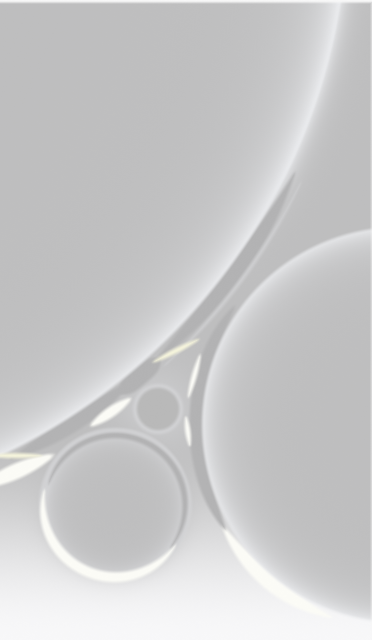
Write a WebGL 1 fragment shader that draws this background.

```glsl
precision highp float;
// Soft grey cluster of bubbles with glowing rims, dark film crescents and pale glints.
uniform vec2 u_resolution;

const vec3 GREY = vec3(0.745, 0.745, 0.748);
const vec3 DARK = vec3(0.700, 0.700, 0.704);
const vec3 PALE = vec3(0.820, 0.822, 0.830);
const vec3 RIM = vec3(0.925, 0.930, 0.940);
const vec3 WHITE = vec3(0.985, 0.985, 0.965);
const vec3 CREAM = vec3(0.960, 0.955, 0.860);
const float SOFT = 0.004;

// Coverage of a shape from its signed distance.
float fill(float d) {
  return 1.0 - smoothstep(-SOFT, SOFT, d);
}

float circle(vec2 p, vec2 center, float radius) {
  return length(p - center) - radius;
}

// Crescent on a circle, centred on an angle; higher blunt gives rounder ends.
float crescent(vec2 p, vec2 center, float radius, float angle, float spread, float width, float blunt) {
  vec2 q = p - center;
  float c = cos(angle);
  float s = sin(angle);
  float t = abs(atan(c * q.y - s * q.x, c * q.x + s * q.y)) / spread;
  float taper = 1.0 - pow(min(t, 1.0), blunt);
  float ends = 1.0 - smoothstep(0.94, 1.0, t);
  return fill(abs(length(q) - radius) - width * taper) * ends;
}

// Straight glint, widest in its middle.
float glint(vec2 p, vec2 a, vec2 b, float width) {
  vec2 ab = b - a;
  float t = clamp(dot(p - a, ab) / dot(ab, ab), 0.0, 1.0);
  float taper = 4.0 * t * (1.0 - t);
  return fill(length(p - a - ab * t) - width * taper) * smoothstep(0.0, 0.4, taper);
}

// Rim light that fades towards the inside of a bubble.
float innerGlow(float d, float tight, float wide) {
  float depth = max(-d, 0.0);
  return 0.5 * exp(-depth / tight) + 0.5 * exp(-depth / wide);
}

// Low-contrast grain against banding.
float hash(vec2 p) {
  return fract(sin(dot(p, vec2(127.1, 311.7))) * 43758.5453);
}

void main() {
  vec2 p = gl_FragCoord.xy / u_resolution.y;
  float aspect = u_resolution.x / u_resolution.y;

  vec2 bigC = vec2(-0.406, 1.145);
  vec2 sideC = vec2(0.625, 0.336);
  vec2 smallC = vec2(0.180, 0.211);
  vec2 tinyC = vec2(0.247, 0.361);
  float bigR = 0.949;
  float sideR = 0.309;
  float big = circle(p, bigC, bigR);
  float side = circle(p, sideC, sideR);
  float small = circle(p, smallC, 0.119);
  float tiny = circle(p, tinyC, 0.039);

  // Backdrop brightening downwards, and the pale film between bubbles
  vec3 color = mix(GREY, vec3(0.970, 0.970, 0.975), smoothstep(0.33, 0.0, p.y));
  color = mix(color, PALE, 0.7 * exp(-dot(p - tinyC, p - tinyC) / 0.004));
  color = mix(color, RIM, 0.8 * exp(-max(big, 0.0) / 0.014) * smoothstep(0.5, 0.75, p.y));

  // Film crescents under the big bubble
  color = mix(color, DARK, crescent(p, bigC, bigR + 0.012, -0.64, 0.20, 0.013, 2.0));
  color = mix(color, DARK, crescent(p, bigC, bigR + 0.011, -0.995, 0.125, 0.013, 2.0));
  color = mix(color, DARK, crescent(p, bigC, bigR + 0.014, -0.865, 0.045, 0.014, 4.0));
  color = mix(color, PALE, 0.8 * crescent(p, bigC, bigR + 0.027, -0.64, 0.19, 0.003, 2.0));

  // Film crescents beside the right bubble
  color = mix(color, WHITE, crescent(p, sideC, sideR + 0.010, -2.27, 0.37, 0.012, 2.0));
  color = mix(color, DARK, crescent(p, sideC, sideR + 0.009, 3.10, 0.60, 0.011, 4.0));

  // Big and right bubbles
  vec3 bigColor = mix(GREY, RIM, innerGlow(big, 0.022, 0.060));
  color = mix(color, bigColor, fill(big));
  vec3 sideColor = mix(GREY, RIM, 0.9 * innerGlow(side, 0.016, 0.036));
  color = mix(color, sideColor, fill(side));

  // Small bubble with its bright lower and dark upper rings
  color = mix(color, GREY, 0.3 * exp(-max(small, 0.0) / 0.012) * (1.0 - fill(small)));
  vec3 smallColor = mix(GREY, PALE, innerGlow(small + 0.012, 0.010, 0.022));
  color = mix(color, smallColor, fill(small));
  color = mix(color, WHITE, crescent(p, smallC, 0.113, -1.97, 1.43, 0.008, 3.0));
  color = mix(color, DARK, crescent(p, smallC, 0.109, 1.09, 1.80, 0.005, 4.0));
  color = mix(color, PALE, 0.7 * crescent(p, smallC, 0.117, 1.57, 1.10, 0.003, 3.0));

  // Tiny bubble
  color = mix(color, PALE, fill(tiny));
  color = mix(color, vec3(0.725), fill(tiny + 0.006));

  // Pale glints in the gaps
  color = mix(color, WHITE, glint(p, vec2(-0.04, 0.235), vec2(0.09, 0.292), 0.012));
  color = mix(color, CREAM, glint(p, vec2(-0.02, 0.288), vec2(0.07, 0.288), 0.004));
  color = mix(color, WHITE, glint(p, vec2(0.138, 0.332), vec2(0.208, 0.380), 0.008));
  color = mix(color, CREAM, glint(p, vec2(0.235, 0.432), vec2(0.315, 0.472), 0.004));
  color = mix(color, WHITE, glint(p, vec2(0.293, 0.375), vec2(0.314, 0.450), 0.004));
  color = mix(color, WHITE, glint(p, vec2(0.290, 0.352), vec2(0.297, 0.300), 0.004));

  // Light edges of the canvas
  float border = smoothstep(0.993, 0.999, p.y);
  border = max(border, 0.5 * smoothstep(aspect - 0.004, aspect, p.x));
  color = mix(color, vec3(0.97), border);

  color += (hash(gl_FragCoord.xy) - 0.5) / 255.0;
  gl_FragColor = vec4(color, 1.0);
}
```
